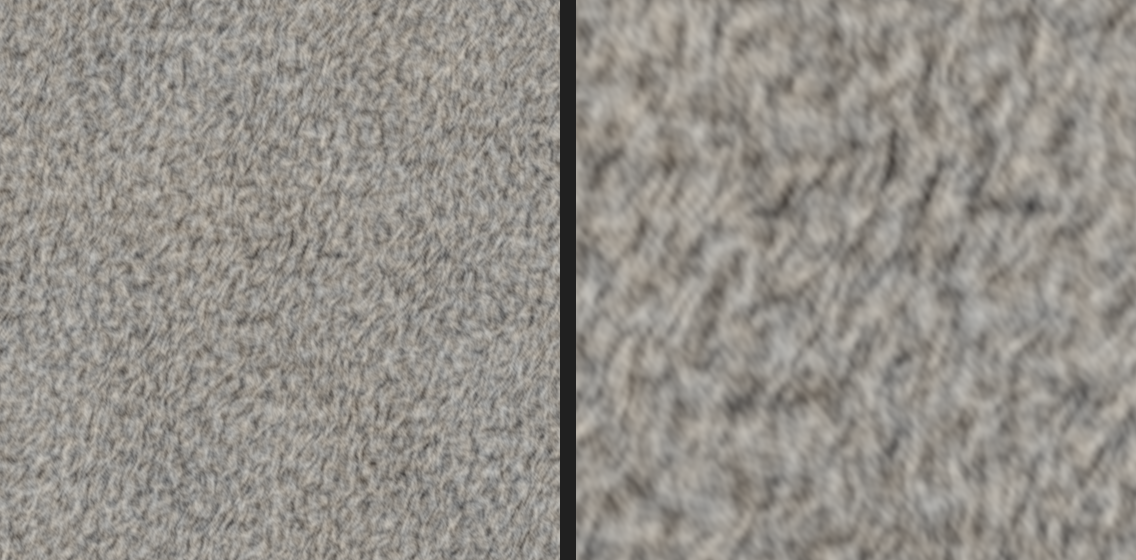
Left, the full canvas; right, a detail of the centre.
Write a Shadertoy shader that draws this texture.

```glsl
// Soft grey brushed fleece with short, slightly leaning tufts.

const vec3  BASE_COLOR   = vec3(0.590, 0.575, 0.551);
const vec3  TONE_TINT    = vec3(1.00, 1.00, 0.97);
const vec3  HUE_DRIFT    = vec3(-0.022, 0.0, 0.026);
const float LEAN         = 0.22;               // sideways shift per unit of height
const vec2  TUFT_CELLS   = vec2(66.0, 36.0);   // cells across the canvas
const vec2  FIBRE_CELLS  = vec2(125.0, 78.0);
const vec2  GRAIN_CELLS  = vec2(215.0, 175.0);
const float TUFT_DEPTH   = 0.21;
const float FIBRE_DEPTH  = 0.19;
const float GRAIN_DEPTH  = 0.09;
const float BROAD_DEPTH  = 0.05;
const float SHADOW_SKEW  = 0.9;                // deepens the gaps between tufts

// Pseudo-random unit vector for a lattice point.
vec2 randomDirection(vec2 cell) {
    uvec2 q = uvec2(ivec2(cell)) * uvec2(1597334673u, 3812015801u);
    uint h = (q.x ^ q.y) * 1597334673u;
    h = (h ^ (h >> 15)) * 2246822519u;
    h ^= h >> 13;
    float angle = float(h & 0xffffu) / 65536.0 * 6.28319;
    return vec2(cos(angle), sin(angle));
}

// Gradient noise centred on zero.
float noise(vec2 p) {
    vec2 cell = floor(p);
    vec2 f = p - cell;
    vec2 w = f * f * f * (f * (f * 6.0 - 15.0) + 10.0);
    vec2 right = vec2(1.0, 0.0);
    vec2 up = vec2(0.0, 1.0);
    float a = dot(randomDirection(cell), f);
    float b = dot(randomDirection(cell + right), f - right);
    float c = dot(randomDirection(cell + up), f - up);
    float d = dot(randomDirection(cell + 1.0), f - 1.0);
    return mix(mix(a, b, w.x), mix(c, d, w.x), w.y);
}

// Leans the nap and lets its direction wander.
vec2 combNap(vec2 p) {
    p.x -= LEAN * p.y;
    p.x += 0.028 * noise(p * 6.0 + 11.0);
    p += 0.008 * vec2(noise(p * 27.0 + 31.0), noise(p * 27.0 + 57.0));
    return p;
}

void mainImage(out vec4 fragColor, in vec2 fragCoord) {
    vec2 uv = fragCoord / iResolution.y;
    vec2 nap = combNap(uv);

    // Tufts, fibres and fine grain
    float tone = TUFT_DEPTH * noise(nap * TUFT_CELLS + 103.0);
    tone += FIBRE_DEPTH * noise(nap * FIBRE_CELLS + 211.3);
    tone += GRAIN_DEPTH * noise((uv + 0.3 * nap.yx) * GRAIN_CELLS + 307.7);

    // Broad, faint unevenness
    tone += BROAD_DEPTH * noise(uv * 5.0 + 401.0);
    tone -= SHADOW_SKEW * tone * tone;

    // Neutral grey with faint warm and cool patches
    float hue = noise(uv * 45.0 + 503.0) + 0.5 * noise(uv * 4.0 + 601.0);
    vec3 color = BASE_COLOR + tone * TONE_TINT + hue * HUE_DRIFT;
    fragColor = vec4(color, 1.0);
}
```
